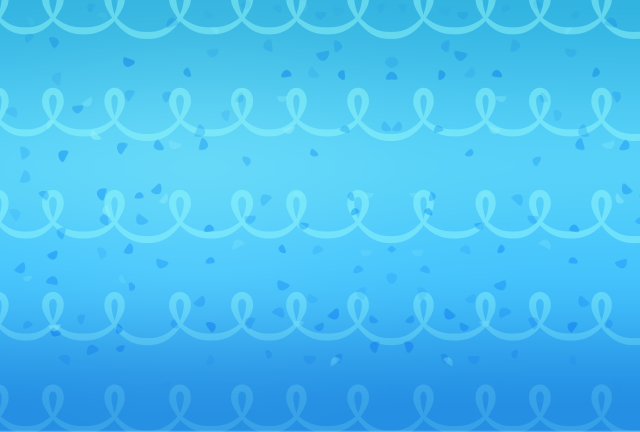
A WebGL 1 fragment shader for this pattern:

```glsl
precision highp float;
// Rows of pale looping ribbon over a sky-blue gradient, sprinkled with confetti.
// Each ribbon is a chain of tapered scallops joined by teardrop loops; the
// confetti is two jittered grids of bean shapes, mirrored about a vertical axis.

uniform vec2 u_resolution;

// Lengths are in design units, with y measured down from the top edge.
const float CANVAS_WIDTH = 768.0;

const vec3 SKY_TOP  = vec3(0.19, 0.70, 0.88);
const vec3 SKY_GLOW = vec3(0.34, 0.82, 0.975);
const vec3 SKY_LOW  = vec3(0.27, 0.77, 0.99);
const vec3 SKY_BASE = vec3(0.14, 0.56, 0.89);
const vec3 GLOW_TINT = vec3(0.06, 0.03, 0.0);
const vec2 GLOW_CENTER = vec2(240.0, 215.0);
const float GLOW_RADIUS = 270.0;

const vec3 RIBBON = vec3(0.58, 0.98, 0.98);
const float PERIOD = 292.2;                        // four loops per period
const float FIRST_LOOP = 63.5;
const vec3 LOOP_OFFSET = vec3(74.0, 152.5, 227.0); // from the first loop
const float FIRST_NECK = 22.0;
const float ROW_STEP = 122.5;
const float LAST_ROW_LIFT = 11.5;
const vec2 LOOP_SIZE = vec2(11.0, 35.0);           // bulge, height
const float THIN = 2.3;
const float THICK = 4.2;

const vec3 DARK_FILTER = vec3(0.45, 0.79, 0.99);
const vec3 PALE_CONFETTI = vec3(0.56, 0.94, 0.97);
const vec2 DARK_CELL = vec2(44.0, 41.0);
const vec2 PALE_CELL = vec2(78.0, 70.0);
const float MIRROR_X = 470.0;

float hash(vec2 p) {
  vec3 q = fract(vec3(p.xyx) * vec3(0.1031, 0.1030, 0.0973));
  q += dot(q, q.yzx + 33.33);
  return fract((q.x + q.y) * q.z);
}

float coverage(float d, float pixel) {
  return clamp(0.5 - d / pixel, 0.0, 1.0);
}

vec3 sky(vec2 p) {
  vec3 c = mix(SKY_TOP, SKY_GLOW, smoothstep(-20.0, 200.0, p.y));
  c = mix(c, SKY_LOW, smoothstep(200.0, 340.0, p.y));
  c = mix(c, SKY_BASE, smoothstep(310.0, 500.0, p.y));
  vec2 g = (p - GLOW_CENTER) / GLOW_RADIUS;
  return c + GLOW_TINT * exp(-dot(g, g) * 1.5);
}

// Point on the right half of the teardrop; h runs from neck 0 to crown 1.
vec2 teardropPoint(float h, vec2 size) {
  return size * vec2(2.0 * h * sqrt(max(1.0 - h, 0.0)), h);
}

float teardropStroke(vec2 p, vec2 size) {
  float d = 1000.0;
  vec2 a = vec2(0.0);
  for (int i = 1; i <= 14; i++) {
    float s = sin(float(i) / 14.0 * 1.5708);
    vec2 b = teardropPoint(s * s, size);
    vec2 ab = b - a;
    float t = clamp(dot(p - a, ab) / dot(ab, ab), 0.0, 1.0);
    d = min(d, length(p - a - ab * t));
    a = b;
  }
  return d - mix(THIN, THICK, smoothstep(0.0, 0.6, p.y / size.y));
}

// Distance to one ribbon whose loops cross at the given neck height.
float ribbon(vec2 p, float neck) {
  float t = mod(p.x - FIRST_LOOP, PERIOD);
  vec2 span = vec2(LOOP_OFFSET.z, PERIOD);
  if (t < LOOP_OFFSET.x) span = vec2(0.0, LOOP_OFFSET.x);
  else if (t < LOOP_OFFSET.y) span = LOOP_OFFSET.xy;
  else if (t < LOOP_OFFSET.z) span = LOOP_OFFSET.yz;

  float halfWidth = 0.5 * (span.y - span.x);
  float s = abs((t - span.x) / halfWidth - 1.0);
  float sag = halfWidth > 38.5 ? 20.5 : 15.0;      // widest scallop hangs lower
  float slope = 2.4 * sag * pow(s, 1.4) / halfWidth;
  float scallop = abs(p.y - neck - sag * (1.0 - pow(s, 2.4))) / sqrt(1.0 + slope * slope);
  scallop -= mix(THICK, THIN, s * s);

  float toLoop = min(t - span.x, span.y - t);
  float loopX = p.x + (t - span.x < halfWidth ? span.x - t : span.y - t);
  vec2 size = LOOP_SIZE * vec2(1.0 + 0.07 * sin(loopX), 1.0);
  return min(scallop, teardropStroke(vec2(toLoop, neck - p.y), size));
}

// Opacity of bean-shaped confetti scattered over a jittered grid.
float confetti(vec2 p, vec2 cell, float density, float slim, float seed, float pixel) {
  float ink = 0.0;
  for (int j = -1; j <= 1; j++) {
    for (int i = -1; i <= 1; i++) {
      vec2 id = floor(p / cell) + vec2(float(i), float(j));
      vec2 k = id + seed;
      vec2 jitter = vec2(hash(k + 3.1), hash(k + 17.7));
      vec2 d = p - (id + 0.1 + 0.8 * jitter) * cell;
      float angle = 6.2832 * hash(k + 29.3);
      d = mat2(cos(angle), -sin(angle), sin(angle), cos(angle)) * d;
      d.y = d.y * (1.0 + 0.05 * d.x) + 0.04 * d.x * d.x;
      float radius = mix(4.2, 6.2, hash(k + 41.9));
      float shape = coverage((length(d / vec2(1.25, slim)) - radius) * slim, pixel);
      float strength = mix(0.2, 0.8, hash(k + 53.3));
      ink = max(ink, shape * strength * step(hash(k + 67.1), density));
    }
  }
  return ink;
}

void main() {
  float pixel = CANVAS_WIDTH / u_resolution.x;
  vec2 p = vec2(gl_FragCoord.x, u_resolution.y - gl_FragCoord.y) * pixel;
  vec3 color = sky(p);

  // Ribbon rows, fading toward the deep blue
  float d = 1000.0;
  for (int row = 0; row < 5; row++) {
    float k = float(row);
    d = min(d, ribbon(p, FIRST_NECK + ROW_STEP * k - LAST_ROW_LIFT * step(3.5, k)));
  }
  float opacity = mix(0.48, 0.17, smoothstep(290.0, 480.0, p.y));
  color = mix(color, RIBBON, opacity * coverage(d, pixel));

  // Confetti, faint at the top and gone near the bottom
  vec2 m = vec2(MIRROR_X - abs(p.x - MIRROR_X), p.y);
  float fade = mix(0.35, 1.0, smoothstep(10.0, 70.0, p.y)) * (1.0 - smoothstep(400.0, 475.0, p.y));
  float dark = confetti(m, DARK_CELL, 0.76, 0.85, 5.0, pixel);
  float pale = confetti(m, PALE_CELL, 0.5, 0.65, 83.0, pixel);
  color = mix(color, color * DARK_FILTER, dark * fade);
  color = mix(color, PALE_CONFETTI, pale * fade * 0.8);

  // Light hairline along the bottom edge
  color = mix(color, vec3(0.6, 0.8, 0.95), 0.5 * coverage(gl_FragCoord.y * pixel - 1.5, pixel));
  gl_FragColor = vec4(color, 1.0);
}
```
